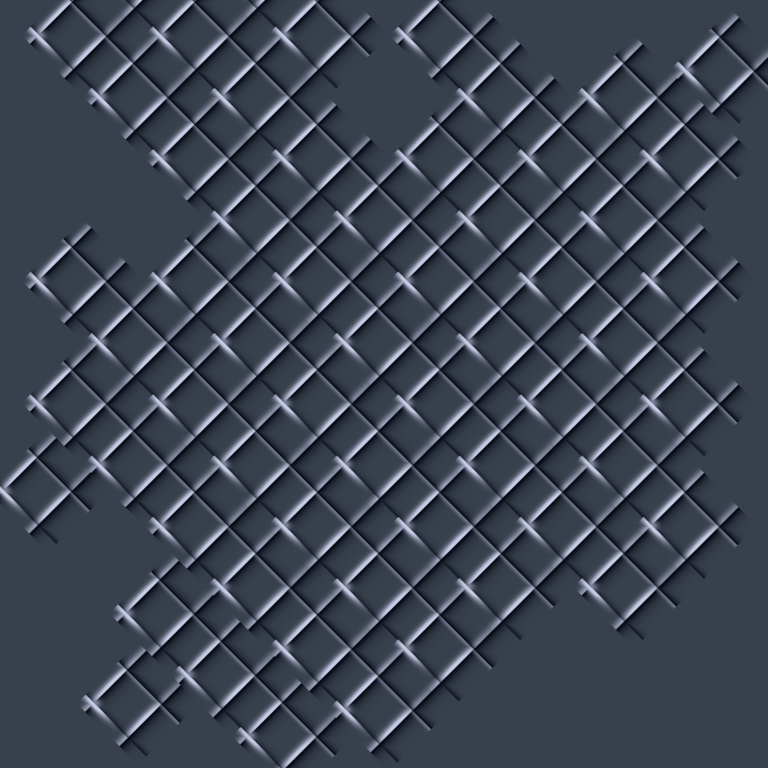
A three.js fragment shader for this pattern:

```glsl
// Embossed diagonal lattice of crossing bars with ragged edges on slate.
varying vec2 vUv;

const vec3 SLATE = vec3(0.222, 0.252, 0.302);
const vec3 SHADOW = vec3(0.01, 0.03, 0.075);
const vec3 HIGHLIGHT = vec3(0.78, 0.80, 0.90);

// Some diagonal rows slide along their length.
float rowSlide(float row) {
  if (row == -4.0) return 0.43;
  if (row == 5.0) return 0.57;
  return row == -5.0 ? -0.1 : 0.0;
}

// Ragged outline: first and last cell of each row, plus two holes.
float cellPresent(vec2 cell) {
  float row = cell.y;
  float first = clamp(2.0 * row - 8.0, -5.0, 0.0);
  float last = min(4.0, 5.0 - row);
  if (row < 0.0) {
    first = row == -5.0 ? 1.0 : (row == -2.0 ? -3.0 : -2.0);
    last = min(3.0, 6.0 + row);
  }
  bool hole = cell == vec2(-2.0, 2.0) || cell == vec2(-1.0, -4.0);
  bool inside = abs(row) < 5.5 && cell.x >= first && cell.x <= last;
  return inside && !hole ? 1.0 : 0.0;
}

float bump(float x, float center, float width) {
  float t = (x - center) / width;
  return exp(-t * t);
}

// Lit side of a ridge: a narrow band ending in a crisp edge.
float litSide(float d, float width) {
  return bump(min(d, 0.0), 0.0, width) * (1.0 - smoothstep(0.0, 0.014, d));
}

// Dark side of a ridge: a deep line with a soft tail.
float darkSide(float d, float width) {
  float fade = min(1.0, 1.5 * exp(-max(d, 0.0) / width));
  return fade * smoothstep(-0.002, 0.014, d);
}

vec3 lattice(vec2 p) {
  // Diagonal axes: x runs down-right, y runs up-right.
  vec2 q = vec2(p.x + 1.0 - p.y - 0.893, p.x - 1.0 + p.y - 0.0026) / 0.1596;
  q.x -= rowSlide(floor(q.y + 0.13));
  vec2 cell = floor(q + 0.13);
  vec2 f = q - cell;
  float present = cellPresent(cell);

  // Rising bars, with light swelling along each span.
  float upperGlow = 0.5 + 0.7 * bump(f.y, 0.33, 0.33);
  float lowerGlow = 0.45 + 0.75 * bump(f.y, 0.28, 0.3);
  float light = litSide(f.x, 0.052) * upperGlow;
  light = max(light, litSide(f.x - 0.56, 0.055) * lowerGlow);
  float dark = max(darkSide(f.x, 0.052), darkSide(f.x - 0.56, 0.056));

  // Falling bars: thin grooves, with a flare at the main crossing.
  float groove = max(darkSide(f.y, 0.03) * 0.85, darkSide(f.y - 0.545, 0.038));
  light *= 1.0 - 0.75 * groove;
  float flare = litSide(f.y - 0.01, 0.05) * bump(f.x, 0.04, 0.22);
  float rim = litSide(f.y - 0.545, 0.028) * 0.4;
  light = max(light, max(flare * 1.25, rim));
  light = max(light, 0.6 * bump(length(f - vec2(0.02, 0.03)), 0.0, 0.06));
  dark = max(dark, groove);

  vec3 color = mix(SLATE, SHADOW, dark * present);
  return mix(color, HIGHLIGHT, min(light, 1.0) * present);
}

void main() {
  // Average four nearby samples to smooth the edges.
  vec3 color = vec3(0.0);
  for (int i = 0; i < 4; i++) {
    float n = float(i);
    vec2 offset = vec2(mod(n, 2.0), floor(n / 2.0)) - 0.5;
    color += lattice(vUv + offset * 0.0008);
  }
  gl_FragColor = vec4(color * 0.25, 1.0);
}
```
